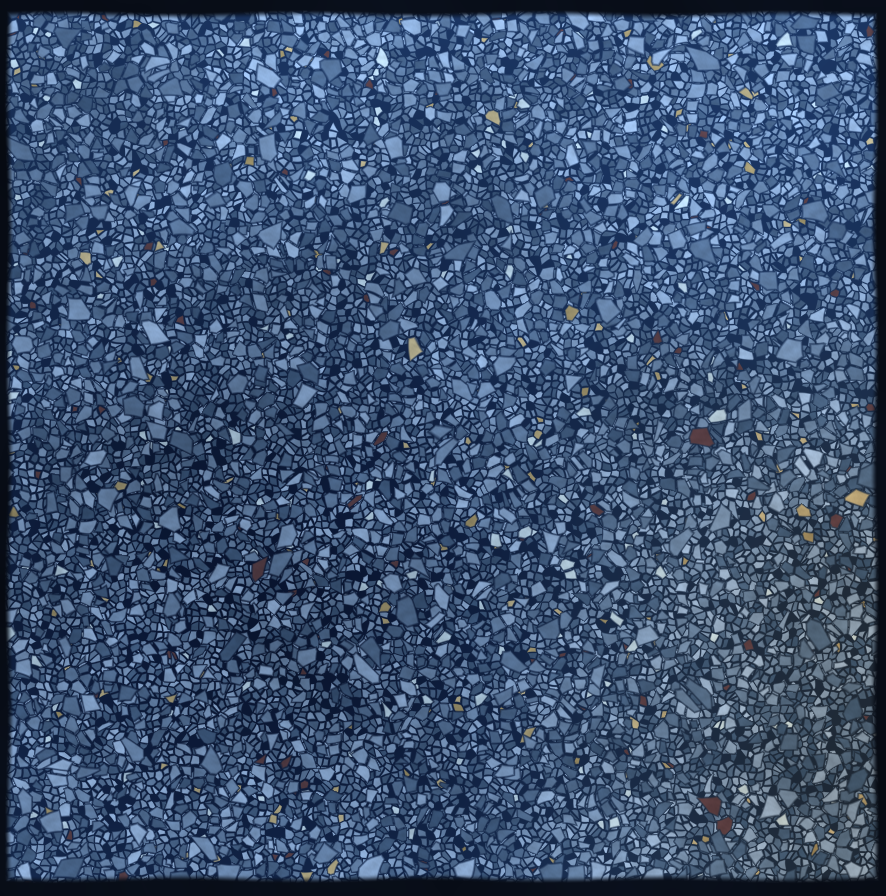
This texture is drawn by a Shadertoy shader. Its source:

```glsl
// Blue terrazzo slab: crushed pale stone chips in a navy binder, with a dark frame.

vec3 hash3(vec2 p) {
    vec3 q = fract(p.xyx * vec3(0.1031, 0.1030, 0.0973));
    q += dot(q, q.yxz + 33.33);
    return fract((q.xxy + q.yzz) * q.zyx);
}

// Slow layered sines, roughly -1 to 1
float drift(vec2 p) {
    float sum = 0.0, amp = 0.5;
    for (int i = 0; i < 4; i++) {
        sum += amp * sin(p.x + 1.7 * sin(p.y * 0.8 + float(i))) * cos(p.y * 1.1 - 0.6 * p.x);
        p = mat2(1.5, 1.1, -1.1, 1.5) * p + 2.3;
        amp *= 0.6;
    }
    return sum;
}

// Cellular chips: x = depth inside the chip in canvas units, yz = random values
vec3 chipLayer(vec2 p, float scale, float keep, float gap) {
    p = p * scale + 0.22 * sin(p.yx * scale * 1.3 + 2.0 * sin(p * scale * 0.37));
    vec2 cell = floor(p), f = p - cell, nearest = vec2(0.0), owner = cell;
    float best = 9.0;
    for (int y = -1; y <= 1; y++)
    for (int x = -1; x <= 1; x++) {
        vec2 o = vec2(x, y);
        vec2 r = o + 0.08 + 0.84 * hash3(cell + o + scale).xy - f;
        if (dot(r, r) < best) {
            best = dot(r, r);
            nearest = r;
            owner = cell + o;
        }
    }
    // Distance to the closest straight border gives angular chips
    float border = 9.0;
    for (int y = -2; y <= 2; y++)
    for (int x = -2; x <= 2; x++) {
        vec2 o = vec2(x, y);
        vec2 r = o + 0.08 + 0.84 * hash3(cell + o + scale).xy - f;
        vec2 d = r - nearest;
        if (dot(d, d) > 0.0001) border = min(border, dot(0.5 * (r + nearest), normalize(d)));
    }
    vec3 rnd = hash3(owner + scale * 3.0 + 71.0);
    float depth = (border - gap * (0.4 + 1.2 * rnd.y)) / scale;
    return vec3(rnd.x < keep ? depth : -1.0, rnd.yz);
}

vec3 chipColor(vec2 rnd, float lift) {
    vec3 stone = mix(vec3(0.24, 0.34, 0.46), vec3(0.62, 0.72, 0.84), clamp(pow(rnd.y, 1.3) + lift, 0.0, 1.15));
    float odd = fract(rnd.x * 57.3 + rnd.y * 13.7);
    if (odd < 0.012) stone = mix(vec3(0.62, 0.55, 0.38), vec3(0.78, 0.72, 0.56), rnd.y);
    else if (odd < 0.018) stone = vec3(0.36, 0.25, 0.27);
    else if (odd > 0.985) stone = vec3(0.76, 0.84, 0.88);
    return stone;
}

void mainImage(out vec4 fragColor, in vec2 fragCoord) {
    vec2 uv = fragCoord / iResolution.xy;
    vec2 p = fragCoord / iResolution.y;
    float cloud = drift(p * 7.0);

    // Broad tints: navy shade at centre left, warm grey at lower right
    float shade = exp(-7.0 * dot(uv - vec2(0.27, 0.34), uv - vec2(0.27, 0.34)));
    float warm = smoothstep(0.5, 1.0, uv.x) * smoothstep(0.75, 0.3, uv.y);
    vec3 binder = mix(vec3(0.10, 0.19, 0.33), vec3(0.04, 0.09, 0.20), shade);
    binder = mix(binder, vec3(0.12, 0.17, 0.24), warm);

    // Fine grit first, then larger chips laid over it with dark rims
    vec3 col = binder;
    for (int i = 0; i < 3; i++) {
        float k = float(i);
        vec3 chip = chipLayer(p + k * 0.37, i == 0 ? 122.0 : i == 1 ? 72.0 : 41.0,
                              i == 0 ? 0.88 : i == 1 ? 0.5 : 0.13, 0.09 + 0.035 * k);
        float soft = 0.0012 + 0.0004 * k;
        col = mix(col, binder, 0.85 * smoothstep(-0.0022, 0.0, chip.x));
        vec3 stone = chipColor(chip.yz, 0.04 * k + 0.1 * cloud);
        stone *= 0.96 + 0.08 * drift(p * 160.0);
        col = mix(col, stone, smoothstep(-0.5 * soft, soft, chip.x));
    }

    // Uneven light and stains
    col *= 1.0 + 0.10 * cloud - 0.12 * shade + 0.08 * smoothstep(0.5, 1.0, uv.y);
    col *= mix(vec3(0.95, 1.0, 1.06), vec3(1.04, 0.98, 0.90), warm);

    // Dark frame with a soft, slightly wavy inner edge
    vec2 wave = 0.0015 * sin(uv.yx * 23.0);
    vec2 low = uv - vec2(0.010, 0.019) + wave;
    vec2 high = vec2(0.988, 0.984) - uv + wave;
    float inside = min(min(low.x, low.y), min(high.x, high.y));
    vec3 frame = vec3(0.03, 0.05, 0.09) * (1.0 + 0.3 * cloud);
    col = mix(frame, col, smoothstep(-0.004, 0.005, inside));

    fragColor = vec4(clamp(col, 0.0, 1.0), 1.0);
}
```
